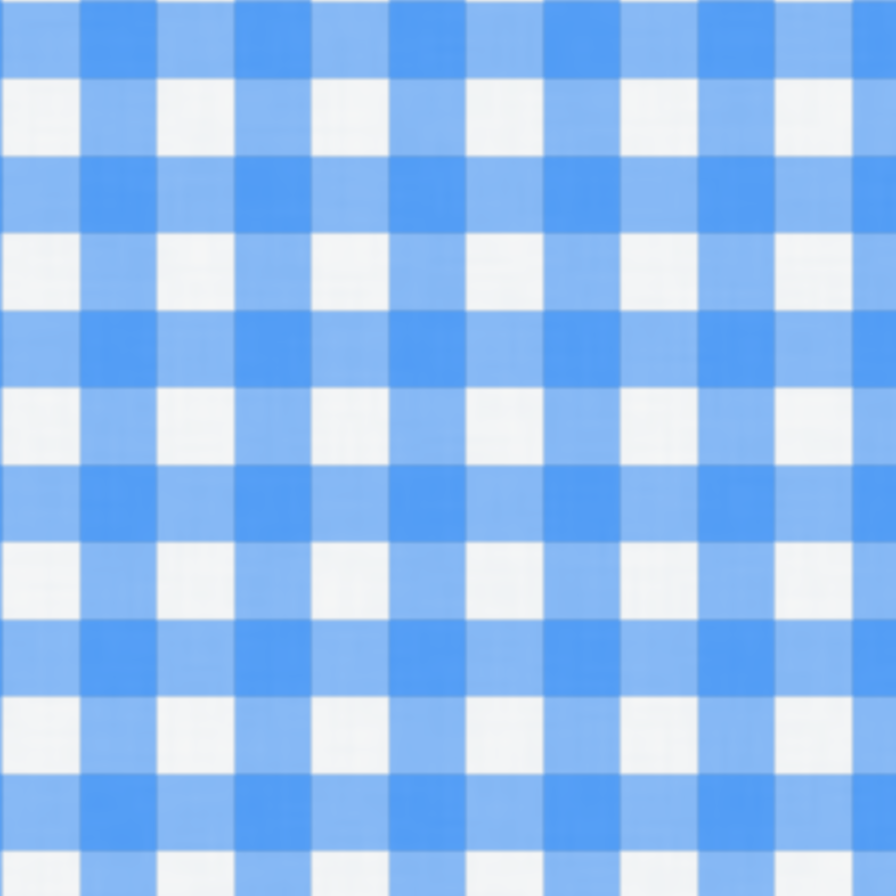
Give the GLSL for this pattern, as a Shadertoy shader.

```glsl
const float PERIOD = 0.1724;                          // about 5.8 repeats each way
const float BAND_WIDTH = 0.0855;
const vec2 FIRST_BAND = vec2(0.1322, 0.9551);         // centres of one column and one row
const float EDGE_SOFTNESS = 0.0036;

const vec3 CLOTH_WHITE = vec3(0.950, 0.958, 0.963);
const vec3 SINGLE_BLUE = vec3(0.525, 0.722, 0.960);
const vec3 CROSSED_BLUE = vec3(0.328, 0.618, 0.962);
const vec3 SEAM_SHADE = vec3(0.012, 0.022, 0.040);

float hash(vec2 p) {
    vec3 q = fract(vec3(p.xyx) * 0.1031);
    q += dot(q, q.yzx + 33.33);
    return fract((q.x + q.y) * q.z);
}

float valueNoise(vec2 p) {
    vec2 cell = floor(p);
    vec2 t = fract(p);
    t = t * t * (3.0 - 2.0 * t);
    float low = mix(hash(cell), hash(cell + vec2(1.0, 0.0)), t.x);
    float high = mix(hash(cell + vec2(0.0, 1.0)), hash(cell + vec2(1.0)), t.x);
    return mix(low, high, t.y);
}

// Coverage of the repeating bands: x for columns, y for rows
vec2 bandCoverage(vec2 position, vec2 centre, float period, float width, float softness) {
    vec2 offset = (fract((position - centre) / period + 0.5) - 0.5) * period;
    vec2 edge = abs(offset) - 0.5 * width;
    return 1.0 - smoothstep(vec2(-softness), vec2(softness), edge);
}

// White cloth, one layer of blue, or two layers where bands cross
vec3 gingham(vec2 bands) {
    vec3 plain = mix(CLOTH_WHITE, SINGLE_BLUE, bands.x);
    vec3 striped = mix(SINGLE_BLUE, CROSSED_BLUE, bands.x);
    return mix(plain, striped, bands.y);
}

// Faint streaks along both thread directions
float threadStreaks(vec2 position) {
    float upright = valueNoise(position * vec2(110.0, 18.0));
    float level = valueNoise(position * vec2(18.0, 110.0) + 57.0);
    return upright + level - 1.0;
}

void mainImage(out vec4 fragColor, in vec2 fragCoord) {
    vec2 uv = fragCoord / iResolution.xy;
    float pixel = 1.0 / min(iResolution.x, iResolution.y);
    float softness = max(EDGE_SOFTNESS, 0.75 * pixel);

    vec2 bands = bandCoverage(uv, FIRST_BAND, PERIOD, BAND_WIDTH, softness);
    vec3 colour = gingham(bands);

    // Slightly dull seams along the band edges
    vec2 seams = 4.0 * bands * (1.0 - bands);
    colour -= SEAM_SHADE * max(seams.x, seams.y);

    colour += vec3(0.012, 0.008, 0.004) * threadStreaks(uv);
    fragColor = vec4(clamp(colour, 0.0, 1.0), 1.0);
}
```
